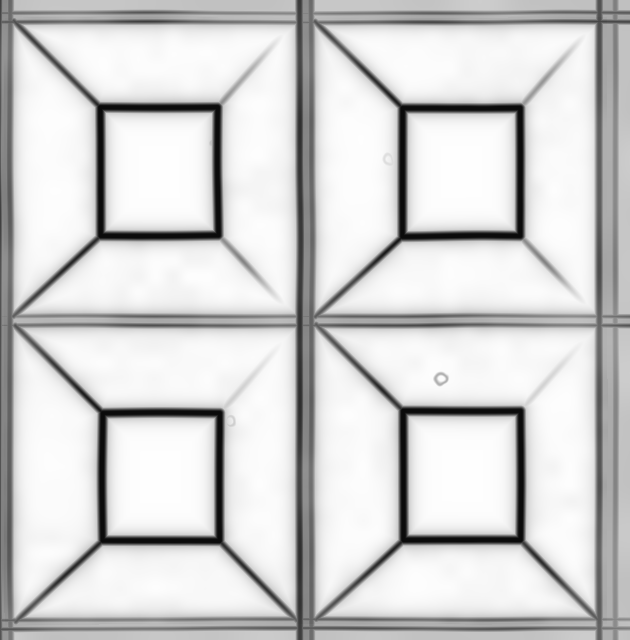
This pattern is drawn by a Shadertoy shader. Its source:

```glsl
const vec2 CELL_SIZE = vec2(0.4714, 0.4740);
const vec2 GRID_ORIGIN = vec2(0.0065, 0.0247);
const vec2 GRID_COUNT = vec2(2.0);
const vec2 BOX_CENTRE = vec2(0.2435, 0.2318);
const vec2 BOX_HALF = vec2(0.0915, 0.1000);
const vec2 CORNER_INSET = vec2(0.0156, 0.0060);
const float BOX_LINE = 0.0070;
const float RIB_LINE = 0.0048;
const float SOFTNESS = 0.0052;
const float HALO_REACH = 0.0095;
const float HALO_INK = 0.24;
const float WOBBLE = 0.0022;
const float MARGIN_INK = 0.20;
const float PAPER = 0.995;
const float INK_BLACK = 0.045;

float hash(vec2 p) {
    vec3 q = fract(p.xyx * 0.1031);
    q += dot(q, q.yzx + 33.33);
    return fract((q.x + q.y) * q.z);
}

float noise(vec2 p) {
    vec2 i = floor(p), f = fract(p);
    f = f * f * (3.0 - 2.0 * f);
    return mix(mix(hash(i), hash(i + vec2(1, 0)), f.x),
               mix(hash(i + vec2(0, 1)), hash(i + vec2(1, 1)), f.x), f.y);
}

// Soft stroke coverage at distance d from its centre line
float stroke(float d, float halfWidth) {
    float soft = max(SOFTNESS, 1.0 / iResolution.y);
    return 1.0 - smoothstep(halfWidth - soft, halfWidth + soft, abs(d));
}

float halo(float d) {
    return HALO_INK * exp(-max(d, 0.0) / HALO_REACH);
}

float boxDistance(vec2 p, vec2 halfSize) {
    vec2 d = abs(p) - halfSize;
    return length(max(d, 0.0)) + min(max(d.x, d.y), 0.0);
}

// Distance to a segment, and the position along it
vec2 segment(vec2 p, vec2 a, vec2 b) {
    vec2 ab = b - a;
    float t = clamp(dot(p - a, ab) / dot(ab, ab), 0.0, 1.0);
    return vec2(length(p - a - ab * t), t);
}

// Double line with a paler groove between its two edges
float seam(float d, float spread, float halfWidth, vec2 edgeInk, float grooveInk) {
    float edges = max(edgeInk.x * stroke(d + spread, halfWidth),
                      edgeInk.y * stroke(d - spread, halfWidth));
    return max(edges, grooveInk * stroke(d, spread));
}

float seamInk(vec2 p) {
    vec2 index = round(p / CELL_SIZE);
    vec2 d = p - index * CELL_SIZE;
    float last = step(1.5, index.x);
    float wearV = mix(0.88, 1.08, noise(vec2(index.x * 7.0, p.y * 9.0)));
    float wearH = mix(0.72, 1.10, noise(vec2(p.x * 9.0, index.y * 7.0 + 3.0)));
    float vertical = seam(d.x, mix(0.0088, 0.0125, last), 0.0062,
                          mix(vec2(0.82, 0.62), vec2(0.68, 0.50), last),
                          mix(0.48, 0.34, last)) * wearV;
    float horizontal = seam(d.y, 0.0070, 0.0040, vec2(0.74, 0.66), 0.34) * wearH;
    float glow = max(halo(abs(d.x) - 0.014), halo(abs(d.y) - 0.010));
    return max(max(vertical, horizontal), glow);
}

// Slanted ribs joining the box to the cell corners
float ribInk(vec2 p, vec2 id) {
    float ink = 0.0;
    for (int i = 0; i < 4; i++) {
        vec2 side = vec2(i & 1, i >> 1) * 2.0 - 1.0;
        vec2 inner = BOX_CENTRE + side * BOX_HALF;
        vec2 outer = CELL_SIZE * (0.5 + 0.5 * side) - side * CORNER_INSET;
        vec2 s = segment(p, inner, outer);
        bool worn = side.x > 0.0 && (side.y > 0.0 || id.y > 0.5);
        float rowInk = side.y > 0.0 ? mix(0.18, 0.42, id.y) : 0.50;
        float tone = worn ? rowInk * (1.0 - smoothstep(0.25, 1.0, s.y))
                          : mix(0.93, 0.72, s.y);
        tone *= mix(0.86, 1.06, noise(p * 24.0 + id * 13.0));
        float mark = max(stroke(s.x, RIB_LINE), halo(s.x - RIB_LINE));
        ink = max(ink, tone * mark);
    }
    return ink;
}

// One faint, irregular ring per cell
float speckInk(vec2 p, vec2 id) {
    vec2 seed = id + 5.0;
    vec2 place = mix(vec2(0.2), vec2(0.85), vec2(hash(seed), hash(seed + 17.0)));
    vec2 d = p - place * CELL_SIZE;
    float radius = 0.008 + 0.005 * (noise(p * 110.0) - 0.5);
    float ring = 1.0 - smoothstep(0.0, 0.005, abs(length(d) - radius));
    return ring * mix(0.10, 0.35, hash(seed + 31.0));
}

void mainImage(out vec4 fragColor, in vec2 fragCoord) {
    vec2 uv = fragCoord / iResolution.y;
    vec2 bend = vec2(noise(uv * 8.0), noise(uv * 8.0 + 40.0)) - 0.5;
    vec2 p = uv - GRID_ORIGIN + bend * WOBBLE;
    vec2 id = floor(p / CELL_SIZE);
    vec2 local = p - id * CELL_SIZE;
    bool inside = all(greaterThanEqual(id, vec2(0))) && all(lessThan(id, GRID_COUNT));

    float ink = seamInk(p);
    if (inside) {
        vec2 jitter = (vec2(hash(id + 2.0), hash(id + 9.0)) - 0.5) * 0.004;
        vec2 q = local - jitter;
        float box = boxDistance(q - BOX_CENTRE, BOX_HALF);
        float frame = max(stroke(box, BOX_LINE), halo(abs(box) - BOX_LINE));
        float smudge = 0.05 * noise(uv * 14.0) * noise(uv * 37.0) * step(0.0, box);
        ink = max(max(ink, frame), ribInk(q, id) * step(-BOX_LINE, box));
        ink = max(ink, speckInk(local, id)) + smudge;
    } else {
        ink = max(ink, MARGIN_INK + 0.06 * noise(uv * 12.0));
    }
    fragColor = vec4(vec3(mix(PAPER, INK_BLACK, clamp(ink, 0.0, 1.0))), 1.0);
}
```
